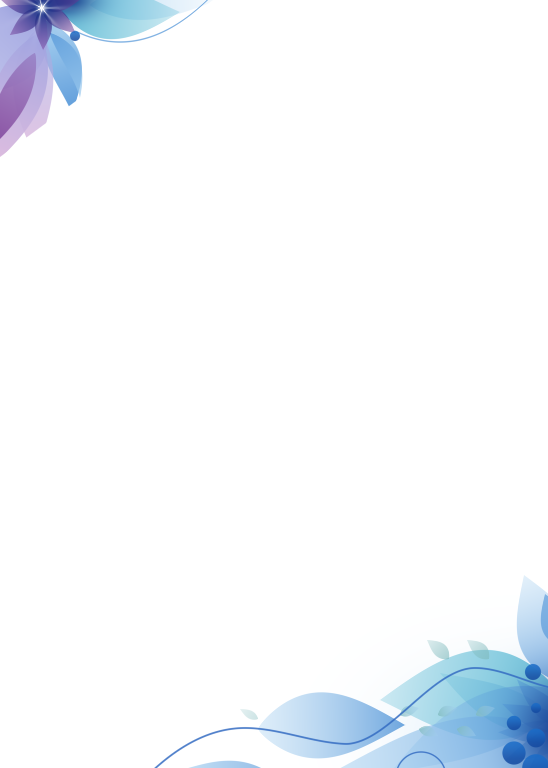
Give the GLSL for this background, as a WebGL 1 fragment shader.

```glsl
precision highp float;
uniform vec2 u_resolution;

const vec2 PAGE = vec2(54.8, 76.8);
const float PI = 3.14159;
const vec3 WHITE = vec3(1.0);
const vec3 NAVY = vec3(0.06, 0.2, 0.53);
const vec3 BLUE = vec3(0.3, 0.57, 0.84);
const vec3 SKY = vec3(0.64, 0.81, 0.94);
const vec3 TEAL = vec3(0.38, 0.74, 0.84);
const vec3 SAGE = vec3(0.5, 0.73, 0.74);
const vec3 LILAC = vec3(0.62, 0.64, 0.88);
const vec3 PURPLE = vec3(0.46, 0.22, 0.58);
const vec3 PINK = vec3(0.89, 0.74, 0.87);

float aa; // one pixel in page units

float fill(float d) {
  return 1.0 - smoothstep(-aa, aa, d);
}

float glow(vec2 p, vec2 centre, vec2 radius) {
  vec2 q = (p - centre) / radius;
  return exp(-dot(q, q));
}

// Petal from root to tip; shape is half width and sideways bend, alpha runs root to tip
vec3 petal(vec3 base, vec2 p, vec2 root, vec2 tip, vec2 shape, vec3 rootColour, vec3 tipColour, vec2 alpha) {
  float len = distance(root, tip);
  vec2 dir = (tip - root) / len;
  float along = dot(p - root, dir) / len;
  float t = clamp(along, 0.0, 1.0);
  float side = dot(p - root, vec2(-dir.y, dir.x)) - shape.y * 4.0 * t * (1.0 - t);
  float d = abs(side) - shape.x * sin(PI * pow(t, 0.8));
  d = max(d, (abs(along - 0.5) - 0.5) * len);
  return mix(base, mix(rootColour, tipColour, t), fill(d) * mix(alpha.x, alpha.y, t));
}

vec3 berry(vec3 base, vec2 p, vec2 centre, float radius) {
  vec3 shade = mix(vec3(0.1, 0.42, 0.78), NAVY, smoothstep(radius, -radius, p.y - centre.y) * 0.6);
  return mix(base, shade, 0.85 * fill(distance(p, centre) - radius));
}

float vineHeight(float x) {
  float start = min(x - 24.5, 0.0);
  return 4.0 - 0.05 * start * start - 1.6 * smoothstep(24.5, 35.0, x)
    + 7.6 * smoothstep(34.5, 47.5, x) - 2.2 * smoothstep(47.5, 57.0, x);
}

vec3 lowerCorner(vec3 col, vec2 p) {
  col = mix(col, SKY, 0.35 * glow(p, vec2(52.0, 3.0), vec2(11.0, 7.0)));

  // Upright petal on the right edge
  col = petal(col, p, vec2(56.5, 8.5), vec2(52.4, 19.3), vec2(2.9, 0.0), BLUE, SKY, vec2(0.75, 0.3));
  col = petal(col, p, vec2(56.5, 12.0), vec2(54.5, 17.4), vec2(1.5, 0.0), BLUE, BLUE, vec2(0.6));

  // Broad overlapping petals
  col = petal(col, p, vec2(56.5, 6.5), vec2(38.0, 6.8), vec2(4.5, -0.7), TEAL, TEAL, vec2(0.95, 0.3));
  col = petal(col, p, vec2(25.8, 3.9), vec2(40.5, 4.3), vec2(3.3, 0.2), SKY, BLUE, vec2(0.35, 0.8));
  col = petal(col, p, vec2(58.0, 1.5), vec2(33.5, -0.3), vec2(4.4, 0.0), BLUE, SKY, vec2(0.7, 0.5));
  col = petal(col, p, vec2(56.5, 7.5), vec2(39.0, -0.5), vec2(2.8, -0.6), BLUE, SKY, vec2(0.6, 0.4));
  col = petal(col, p, vec2(56.0, 4.0), vec2(44.0, 9.5), vec2(1.9, 0.4), BLUE, TEAL, vec2(0.5, 0.25));
  col = petal(col, p, vec2(27.0, -0.6), vec2(17.8, -0.3), vec2(1.2, 0.0), BLUE, SKY, vec2(0.6));

  // Pale leaves
  for (int i = 0; i < 5; i++) {
    float n = float(i);
    vec2 root = vec2(40.0 + 1.9 * n, 4.6 + 0.7 * cos(PI * n));
    col = petal(col, p, root, root + vec2(1.9, 0.7 * cos(PI * n)), vec2(0.5, 0.1), SAGE, SKY, vec2(0.75, 0.4));
  }
  for (int i = 0; i < 2; i++) {
    vec2 root = vec2(44.9 + 4.0 * float(i), 10.9);
    col = petal(col, p, root, root + vec2(-2.2, 1.9), vec2(0.7, -0.1), SAGE, SAGE, vec2(0.65, 0.25));
  }
  col = petal(col, p, vec2(25.8, 4.9), vec2(24.0, 5.9), vec2(0.4, 0.0), SAGE, SAGE, vec2(0.4, 0.2));

  // Dark fan and berries
  col = mix(col, NAVY, 0.8 * glow(p, vec2(56.0, 3.5), vec2(3.8, 4.6)));
  for (int i = 0; i < 5; i++) {
    float angle = 2.4 + 0.4 * float(i);
    vec2 root = vec2(57.0, 4.0);
    col = petal(col, p, root, root + 7.2 * vec2(cos(angle), sin(angle)), vec2(1.1, 0.2), NAVY, BLUE, vec2(0.7, 0.4));
  }
  for (int i = 0; i < 5; i++) {
    float n = float(i);
    col = berry(col, p, vec2(52.5 + 1.1 * cos(PI * n), 6.0 - 1.5 * n), 0.5 + 0.22 * n);
  }
  col = berry(col, p, vec2(53.3, 9.6), 0.8);

  // Vine and small curl
  float y = vineHeight(p.x);
  float slope = (vineHeight(p.x + 0.05) - y) / 0.05;
  float vine = abs(p.y - y) / sqrt(1.0 + slope * slope) - 0.09;
  float curl = abs(distance(p, vec2(42.1, -0.9)) - 2.5) - 0.07;
  return mix(col, vec3(0.2, 0.42, 0.76), 0.85 * fill(min(vine, curl)));
}

vec3 upperCorner(vec3 col, vec2 p) {
  vec2 heart = vec2(4.2, 76.0);

  // Teal sweep, vine and blue petal
  col = petal(col, p, vec2(9.0, 76.3), vec2(21.8, 76.8), vec2(1.7, 0.0), SKY, SKY, vec2(0.7, 0.1));
  col = petal(col, p, vec2(5.5, 76.8), vec2(18.0, 75.6), vec2(2.7, -0.7), TEAL, TEAL, vec2(1.0, 0.3));
  float vine = abs(p.y - 72.6 - 0.055 * (p.x - 12.0) * (p.x - 12.0)) - 0.07;
  col = mix(col, BLUE, 0.7 * fill(vine) * smoothstep(7.0, 8.0, p.x));
  col = petal(col, p, vec2(4.3, 74.8), vec2(7.2, 65.5), vec2(1.7, 0.8), SKY, BLUE, vec2(0.9));
  col = petal(col, p, vec2(5.0, 73.5), vec2(8.0, 67.0), vec2(0.8, 0.8), BLUE, SKY, vec2(0.7));

  // Lilac and pink petals
  col = petal(col, p, heart, vec2(-4.0, 67.0), vec2(3.8, 0.0), LILAC, LILAC, vec2(0.95, 0.6));
  col = petal(col, p, vec2(3.8, 74.0), vec2(3.6, 61.0), vec2(2.0, -0.4), LILAC, PINK, vec2(0.5, 0.9));
  col = petal(col, p, vec2(4.0, 73.5), vec2(-1.5, 59.5), vec2(2.5, 0.2), LILAC, PINK, vec2(0.8, 1.0));
  col = petal(col, p, vec2(3.5, 71.5), vec2(-2.0, 61.0), vec2(1.4, 0.2), PURPLE, PURPLE, vec2(0.3, 0.9));

  // Dark flower with a bright heart
  col = mix(col, NAVY, 0.95 * glow(p, vec2(6.2, 76.8), vec2(3.2, 1.6)));
  for (int i = 0; i < 7; i++) {
    float angle = 0.25 + 2.0 * PI * float(i) / 7.0;
    vec2 tip = heart + 4.2 * vec2(cos(angle), sin(angle));
    col = petal(col, p, heart, tip, vec2(0.85, 0.1), NAVY, PURPLE, vec2(0.95, 0.45));
  }
  col = berry(col, p, vec2(7.5, 73.2), 0.5);
  vec2 q = p - heart;
  float rays = pow(abs(cos(3.5 * atan(q.y, q.x + 0.001))), 14.0);
  return mix(col, WHITE, min(1.0, rays * exp(-0.9 * length(q)) + exp(-6.0 * dot(q, q))));
}

void main() {
  vec2 p = gl_FragCoord.xy / u_resolution * PAGE;
  aa = 0.7 * PAGE.y / u_resolution.y;

  // The upper art ends at a slanted cut
  float cut = (61.1 + 0.737 * p.x - p.y) / 1.24;
  vec3 col = lowerCorner(WHITE, p);
  col = mix(col, upperCorner(WHITE, p), fill(cut));
  gl_FragColor = vec4(col, 1.0);
}
```
